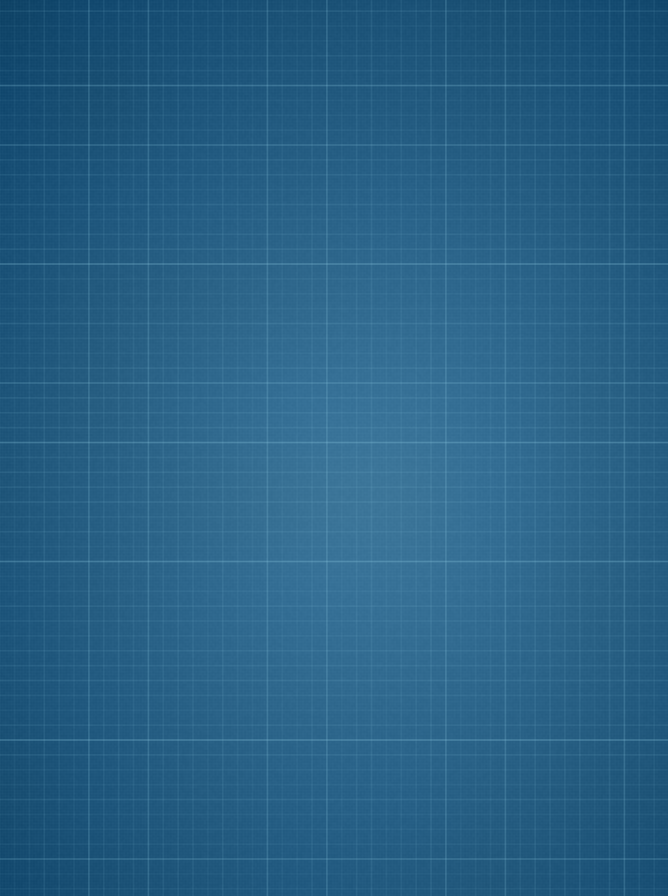
A Shadertoy shader for this pattern:

```glsl
// Blueprint paper: a soft off-centre glow on blue, ruled with a fine square grid.
// Every fourth rule may be a bright major line; columns follow a 1-1-0 rhythm and
// rows a fixed weight list. Lines are box filtered; hashes vary the fine rules.

const float BLOCK = 51.0 / 768.0;                      // major pitch, in canvas heights
const vec2 GRID_ORIGIN = vec2(76.2, 73.3) / 768.0;     // first major crossing, from top left
const vec2 GLOW_CENTRE = vec2(0.555, 0.55);            // fraction of canvas, from top left
const vec2 GLOW_RADIUS = vec2(0.52, 0.625);            // in canvas heights
const float RULE_WIDTH = 1.4 / 768.0;
const vec3 LINE_COLOUR = vec3(0.56, 0.80, 0.89);

float hash(vec2 p) {
    vec3 q = fract(vec3(p.xyx) * 0.1031);
    q += dot(q, q.yzx + 33.33);
    return fract((q.x + q.y) * q.z);
}

float valueNoise(vec2 p) {
    vec2 cell = floor(p);
    vec2 f = smoothstep(0.0, 1.0, fract(p));
    float low = mix(hash(cell), hash(cell + vec2(1, 0)), f.x);
    float high = mix(hash(cell + vec2(0, 1)), hash(cell + vec2(1, 1)), f.x);
    return mix(low, high, f.y);
}

// Share of a pixel covered by a line whose centre is dist away
float coverage(float dist, float width, float pixel) {
    float right = min(dist + 0.5 * pixel, 0.5 * width);
    float left = max(dist - 0.5 * pixel, -0.5 * width);
    return max(right - left, 0.0) / pixel;
}

// Coverage by evenly spaced lines
float ruling(float x, float pitch, float width, float pixel) {
    return coverage(x - pitch * round(x / pitch), width, pixel);
}

// Major columns: two in a row, then one left faint
float columnWeight(int block) {
    return (block + 3) % 3 < 2 ? 0.72 : 0.0;
}

// Major rows: uneven print strength down the sheet
float rowWeight(int block) {
    const float weights[14] = float[14](0.9, 0.7, 0.0, 1.0, 0.45, 0.75, 1.0,
                                        0.4, 1.0, 0.0, 0.4, 1.0, 0.4, 0.75);
    return block < 0 || block > 13 ? 0.0 : weights[block];
}

// Opacity of the rules along one axis
float rules(float x, bool vertical, float pixel) {
    float pitch = BLOCK / 4.0;
    float index = round(x / pitch);
    float line = coverage(x - index * pitch, RULE_WIDTH, pixel);
    float seed = hash(vec2(index + 40.0, vertical ? 7.0 : 19.0));
    float opacity = mix(0.05, 0.11, seed);
    int n = int(index);
    if (n % 4 == 0) {
        float weight = vertical ? columnWeight(n / 4) : rowWeight(n / 4);
        opacity = max(opacity, 0.29 * weight);
    }
    float micro = ruling(x, pitch / 5.0, 0.7 * RULE_WIDTH, pixel);
    return max(line * opacity, 0.018 * micro);
}

// Blue ground fading outward from the glow
vec3 paper(vec2 p, float aspect) {
    vec2 offset = (p - GLOW_CENTRE * vec2(aspect, 1.0)) / GLOW_RADIUS;
    float falloff = sqrt(dot(offset, offset) + 0.01);
    return vec3(0.246, 0.476, 0.622) - vec3(0.168, 0.187, 0.188) * falloff;
}

void mainImage(out vec4 fragColor, in vec2 fragCoord) {
    float pixel = 1.0 / iResolution.y;
    vec2 p = vec2(fragCoord.x, iResolution.y - fragCoord.y) * pixel;
    vec3 colour = paper(p, iResolution.x * pixel);

    // Uneven ink and fine paper grain
    colour += vec3(-0.3, 0.2, 1.0) * 0.016 * (valueNoise(p * 9.0) - 0.5);
    colour += 0.014 * (valueNoise(p * 420.0) - 0.5);

    // Rules in both directions
    vec2 g = p - GRID_ORIGIN;
    colour = mix(colour, LINE_COLOUR, rules(g.x, true, pixel));
    colour = mix(colour, LINE_COLOUR, rules(g.y, false, pixel));

    fragColor = vec4(clamp(colour, 0.0, 1.0), 1.0);
}
```
